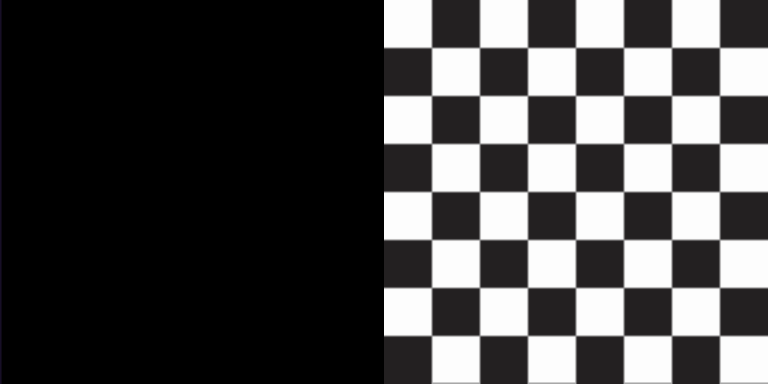
This pattern is drawn by a Shadertoy shader. Its source:

```glsl
// A plain black panel on the left half and an 8 by 8 checkerboard on the right.
// The board is the product of two softened square waves, one per axis; thin
// rims tint the left side of the panel and the foot of the board.

const float CELLS = 8.0;            // cells along each side of the board
const float EDGE_SOFTNESS = 0.0366; // half width of a cell edge, in cells
const float RIM_WIDTH = 0.004;      // in canvas heights

const vec3 BLACK = vec3(0.0);
const vec3 CHARCOAL = vec3(0.138, 0.126, 0.13);
const vec3 WHITE = vec3(0.994);
const vec3 FOOT_GREY = vec3(0.66);
const vec3 DARK_VIOLET = vec3(0.09, 0.06, 0.15);

// Square wave of period 2: -1 on even cells, +1 on odd cells.
float softSquareWave(float x, float softness) {
    float signedDist = abs(mod(x + 0.5, 2.0) - 1.0) - 0.5;
    return 2.0 * smoothstep(-softness, softness, signedDist) - 1.0;
}

// 0 on dark cells, 1 on light cells; the lower left cell is dark.
float checker(vec2 cell, float softness) {
    float waveX = softSquareWave(cell.x, softness);
    float waveY = softSquareWave(cell.y, softness);
    return 0.5 - 0.5 * waveX * waveY;
}

// 1 below the limit, 0 above it, smoothed over one pixel.
float below(float x, float limit, float pixel) {
    return 1.0 - smoothstep(limit - 0.5 * pixel, limit + 0.5 * pixel, x);
}

vec3 boardColor(vec2 pos, float pixel) {
    float softness = max(EDGE_SOFTNESS, pixel * CELLS);
    // Keep the outer sides of the board crisp
    vec2 cell = clamp(pos * CELLS, vec2(softness), vec2(CELLS - softness));
    vec3 color = mix(CHARCOAL, WHITE, checker(cell, softness));
    return mix(color, min(color, FOOT_GREY), below(pos.y, RIM_WIDTH, pixel));
}

vec3 panelColor(vec2 pos, float pixel) {
    return mix(BLACK, DARK_VIOLET, below(pos.x, RIM_WIDTH, pixel));
}

void mainImage(out vec4 fragColor, in vec2 fragCoord) {
    // Canvas is 2 wide and 1 high
    vec2 pos = fragCoord / iResolution.xy * vec2(2.0, 1.0);
    float pixel = 1.0 / iResolution.y;

    vec3 panel = panelColor(pos, pixel);
    vec3 board = boardColor(pos - vec2(1.0, 0.0), pixel);
    vec3 color = mix(board, panel, below(pos.x, 1.0, pixel));
    fragColor = vec4(color, 1.0);
}
```
